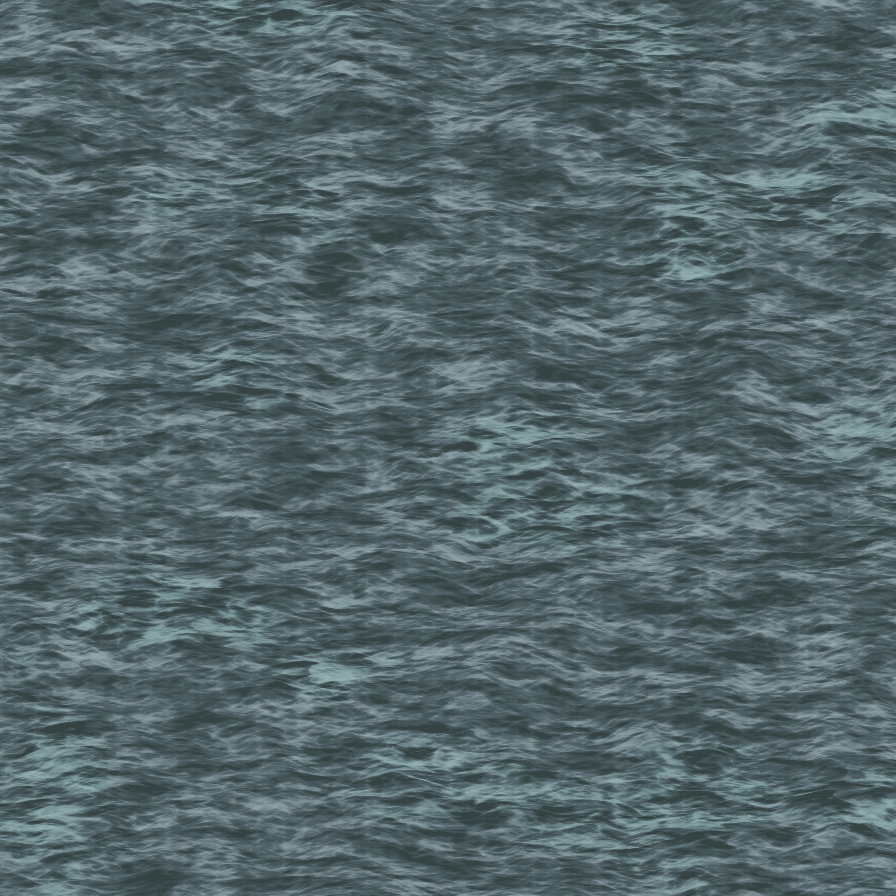
A Shadertoy shader for this texture:

```glsl
// Choppy open water seen from above: long flat swells, stretched cellular crests
// with shaded faces, and slanted strands with one soft side; teal foam in patches.
// All layers have about zero mean and unit spread, and are summed by weight.
#define SWELL_SCALE  vec2(7.0, 32.0)
#define CREST_SCALE  vec2(11.0, 52.0)
#define STRAND_SCALE vec2(12.0, 68.0)
#define PATCH_SCALE  vec2(3.2, 5.5)
#define STRAND_SLANT 0.17
#define CONTRAST     1.32
#define DEEP_COLOR   vec3(0.206, 0.262, 0.259)
#define WATER_COLOR  vec3(0.325, 0.396, 0.420)
#define CREST_COLOR  vec3(0.540, 0.628, 0.645)
#define FOAM_TINT    vec3(-0.014, 0.014, 0.004)

vec2 hash2(vec2 p) {
    vec3 q = fract(vec3(p.xyx) * vec3(0.1031, 0.1030, 0.0973));
    q += dot(q, q.yzx + 33.33);
    return fract((q.xx + q.yz) * q.zy);
}

float cornerSlope(vec2 cell, vec2 offset) {
    float angle = 6.2832 * hash2(cell).x;
    return dot(vec2(cos(angle), sin(angle)), offset);
}

// Gradient noise scaled to roughly unit spread
float noise(vec2 p) {
    p += 200.0;
    vec2 i = floor(p), f = p - i;
    vec2 u = f * f * f * (f * (f * 6.0 - 15.0) + 10.0);
    vec2 e = vec2(1.0, 0.0);
    float low = mix(cornerSlope(i, f), cornerSlope(i + e.xy, f - e.xy), u.x);
    float high = mix(cornerSlope(i + e.yx, f - e.yx), cornerSlope(i + e.xx, f - e.xx), u.x);
    return 4.4 * mix(low, high, u.y);
}

// Bright line with a pale slope on one side and a dark one on the other
float strand(vec2 p) {
    float n = noise(p);
    float line = (exp(-2.0 * abs(n)) - 0.336) / 0.276;
    return 0.72 * line + 0.62 * n;
}

// Jittered cells: x is the bright border net, y the face shading,
// bright at the foot of a cell and dark at its top
vec2 crestCells(vec2 p) {
    p += 100.0;
    vec2 i = floor(p), f = p - i;
    float nearest = 8.0, second = 8.0, face = 0.0;
    for (int y = -1; y <= 1; y++)
    for (int x = -1; x <= 1; x++) {
        vec2 cell = vec2(x, y);
        vec2 toPoint = cell + hash2(i + cell) - f;
        float d = length(toPoint);
        second = min(second, max(nearest, d));
        if (d < nearest) { nearest = d; face = toPoint.y; }
    }
    float border = second - nearest;
    return vec2((exp(-5.0 * border) - 0.32) / 0.25,
                face / 0.32 * smoothstep(0.0, 0.12, border));
}

// Strands at rising frequency, slanting alternately up and down
float strands(vec2 p) {
    float sum = 0.0, weight = 0.62, slant = STRAND_SLANT;
    vec2 scale = STRAND_SCALE;
    for (int k = 0; k < 4; k++) {
        vec2 q = vec2(p.x, p.y + slant * p.x);
        sum += weight * strand(q * scale + 17.3 * float(k));
        scale *= vec2(1.65, 1.5);
        weight *= 0.88;
        slant = -slant * 0.95;
    }
    return sum;
}

void mainImage(out vec4 fragColor, in vec2 fragCoord) {
    vec2 uv = fragCoord / iResolution.y;

    // Bend the streaks gently up and down
    vec2 p = uv;
    p.y += 0.0040 * noise(uv * vec2(7.0, 9.0) + 3.7);
    p.y += 0.0014 * noise(uv * vec2(20.0, 32.0) + 9.1);

    // Rough patches with broken borders
    float patchNoise = noise(uv * PATCH_SCALE + 41.0)
                     + 0.45 * noise(uv * PATCH_SCALE * 2.6 + 23.0);
    float foam = smoothstep(-0.1, 1.5, patchNoise);

    // Wave layers
    float swell = 0.62 * noise(p * SWELL_SCALE)
                + 0.78 * noise(p * SWELL_SCALE * vec2(2.1, 2.0) + 31.0);
    vec2 crest = crestCells(p * CREST_SCALE + 0.2 * swell);
    vec2 ripple = crestCells(p * CREST_SCALE * 2.0 + 0.2 * swell + 57.0);
    float fine = strands(p);
    float height = mix(0.42, 0.34, foam) * swell + 0.48 * fine + 0.12 * fine * swell;
    height += mix(0.10, 0.30, foam) * crest.x + mix(0.16, 0.30, foam) * crest.y;
    height += 0.08 * ripple.x + 0.15 * ripple.y;
    height += 0.16 * noise(p * vec2(60.0, 225.0));
    height = height * CONTRAST * mix(0.92, 1.18, foam) + 0.12 * foam - 0.06;

    // Tone ramp from trough to crest, foam greener than open water
    vec3 color = mix(DEEP_COLOR, WATER_COLOR, clamp((height + 1.5) / 1.65, 0.0, 1.0));
    float glint = max(height - 0.15, 0.0) / 1.8;
    color = mix(color, CREST_COLOR, 1.35 * (1.0 - exp(-glint)));
    color += FOAM_TINT * (foam - 0.3) * smoothstep(-0.8, 1.2, height);
    fragColor = vec4(color, 1.0);
}
```
